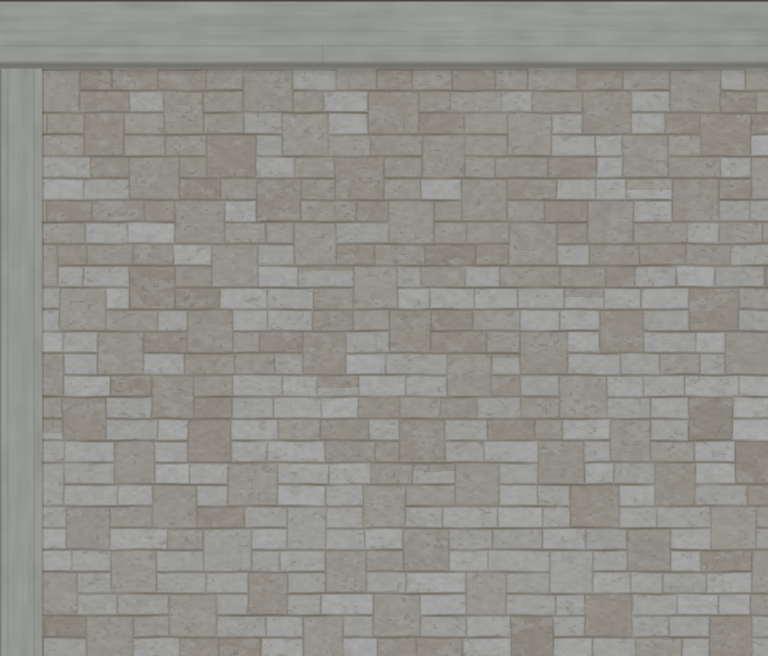
Give the GLSL for this texture, as a WebGL 1 fragment shader.

```glsl
precision highp float;
// Wall of pale and tan stone blocks in 27 courses, framed by a concrete beam and post.

uniform vec2 u_resolution;

float hash(vec2 p) {
  return fract(sin(dot(p, vec2(127.1, 311.7))) * 43758.5);
}

float noise(vec2 p) {
  vec2 i = floor(p), f = fract(p);
  f = f * f * (3.0 - 2.0 * f);
  return mix(mix(hash(i), hash(i + vec2(1.0, 0.0)), f.x),
             mix(hash(i + vec2(0.0, 1.0)), hash(i + 1.0), f.x), f.y);
}

float fbm(vec2 p) {
  float sum = 0.0, amp = 0.5;
  for (int i = 0; i < 4; i++) {
    sum += amp * noise(p);
    p = p * 2.03 + 17.3;
    amp *= 0.5;
  }
  return sum;
}

// Soft line of half width w around distance d
float line(float d, float w, float aa) {
  return 1.0 - smoothstep(w - aa * 0.5, w + aa, abs(d));
}

// Block around p as (left, bottom, right, top), with its own id; one unit is one course
vec4 findBlock(vec2 p, out vec2 id) {
  float row = floor(p.y);
  float left = -99.0, right = 99.0;
  id = vec2(0.0, row);
  // Square blocks may start in this course or in the one below
  for (int a = 0; a < 2; a++) {
    float start = row - float(a);
    float base = start * 3.75;
    float cell = floor((p.x - base) / 9.6);
    for (int j = -1; j <= 1; j++) {
      float n = cell + float(j);
      bool tall = hash(vec2(n, start)) < 0.84;
      // A missing square leaves a one-course stone with its own joints
      vec2 seed = vec2(n, tall ? start : row + 60.0 + float(a) * 40.0);
      float center = base + 9.6 * (n + 0.5) + (hash(seed + 0.4) - 0.5) * 0.8;
      float halfWidth = 0.9 + 0.26 * hash(seed + 5.1);
      if (abs(p.x - center) < halfWidth) {
        id = seed;
        vec2 span = tall ? vec2(start, start + 2.0) : vec2(row, row + 1.0);
        return vec4(center - halfWidth, span.x, center + halfWidth, span.y);
      }
      if (center > p.x) right = min(right, center - halfWidth);
      else if (center + halfWidth > left) {
        left = center + halfWidth;
        id = vec2(n + 200.0 + float(a) * 50.0, row);
      }
    }
  }
  // Long gaps between squares hold two stones
  if (right - left > 2.8) {
    float cut = mix(left, right, 0.36 + 0.28 * hash(id + 0.7));
    if (p.x < cut) right = cut;
    else {
      left = cut;
      id.x += 300.0;
    }
  }
  return vec4(left, row, right, row + 1.0);
}

vec3 stoneWall(vec2 p) {
  p += (vec2(noise(p * 1.1), noise(p * 0.8 + 40.0)) - 0.5) * 0.06;
  vec2 id;
  vec4 block = findBlock(p, id);
  float pick = hash(id + 3.7), shade = hash(id + 8.2);
  bool tall = block.w - block.y > 1.5;

  // Pale stones are commoner low on the wall, squares are mostly tan
  float paleShare = tall ? 0.1 : mix(0.85, 0.3, smoothstep(5.0, 25.0, p.y));
  vec3 tanStone = mix(vec3(0.535, 0.515, 0.48), vec3(0.59, 0.58, 0.555), sqrt(shade));
  vec3 pale = mix(vec3(0.60, 0.60, 0.585), vec3(0.64, 0.645, 0.64), shade);
  vec3 color = pick < paleShare ? pale : tanStone;

  // Cloudy veins, mottling and small faint pits
  vec2 drift = vec2(shade, pick) * 40.0;
  float cloud = fbm(p * vec2(1.5, 2.4) + drift);
  float grain = fbm(p * vec2(4.0, 6.0) + drift);
  color = mix(color, vec3(0.605, 0.60, 0.58), 0.55 * smoothstep(0.45, 0.68, cloud));
  color += (grain - 0.47) * 0.075;
  float pits = smoothstep(0.62, 0.95, noise(p * vec2(6.0, 8.0) + drift));
  color -= pits * smoothstep(0.4, 0.6, cloud) * vec3(0.05, 0.054, 0.058);

  // Thin soft mortar joints that fade in and out, fainter when upright
  float side = min(p.x - block.x, block.z - p.x);
  float bed = min(p.y - block.y, block.w - p.y);
  float upright = 0.5 * smoothstep(0.10, 0.0, side);
  float level = 0.85 * smoothstep(0.12, 0.0, bed);
  float wear = 0.45 + 0.65 * noise(p * vec2(0.9, 1.6) + 9.0);
  return mix(color, vec3(0.435, 0.415, 0.37), max(upright, level) * wear);
}

// Concrete with streaks along x
vec3 concrete(vec2 p) {
  float streak = fbm(p * vec2(0.3, 3.5));
  float stain = fbm(p * vec2(0.8, 1.1) + 30.0);
  return vec3(0.585, 0.597, 0.573) + (streak - 0.47) * 0.07 + (stain - 0.47) * 0.06;
}

void main() {
  vec2 p = gl_FragCoord.xy / u_resolution * vec2(35.0, 30.0);
  float aa = 35.0 / u_resolution.x;
  vec3 color = stoneWall(p + vec2(0.0, 0.15));
  color *= 1.0 - 0.1 * smoothstep(0.4, 0.0, 26.85 - p.y);

  // Post on the left, with grooves and a dark edge
  vec3 post = concrete(p.yx + 70.0);
  post *= 1.0 - 0.06 * line(p.x - 1.55, 0.04, aa) - 0.05 * line(p.x - 0.35, 0.04, aa);
  post = mix(post, vec3(0.42, 0.41, 0.38), 0.6 * line(p.x, 0.06, aa));
  color = mix(post, color, smoothstep(-aa, aa, p.x - 1.92));
  color *= 1.0 - 0.12 * line(p.x - 1.95, 0.04, aa);

  // Beam along the top, with board marks and a shaded lower lip
  vec3 beam = concrete(p);
  beam *= 1.0 - 0.05 * line(p.y - 27.9, 0.04, aa) - 0.03 * line(p.y - 28.6, 0.03, aa);
  beam *= 1.0 - 0.05 * line(p.x - 14.7, 0.03, aa) * step(p.y, 28.0);
  beam = mix(beam, vec3(0.42, 0.42, 0.39), 0.8 * smoothstep(0.26, 0.04, abs(p.y - 27.0)));
  beam = mix(beam, vec3(0.29, 0.27, 0.24), line(p.y - 30.0, 0.06, aa));
  color = mix(color, beam, smoothstep(-aa, aa, p.y - 26.85));

  gl_FragColor = vec4(color, 1.0);
}
```
